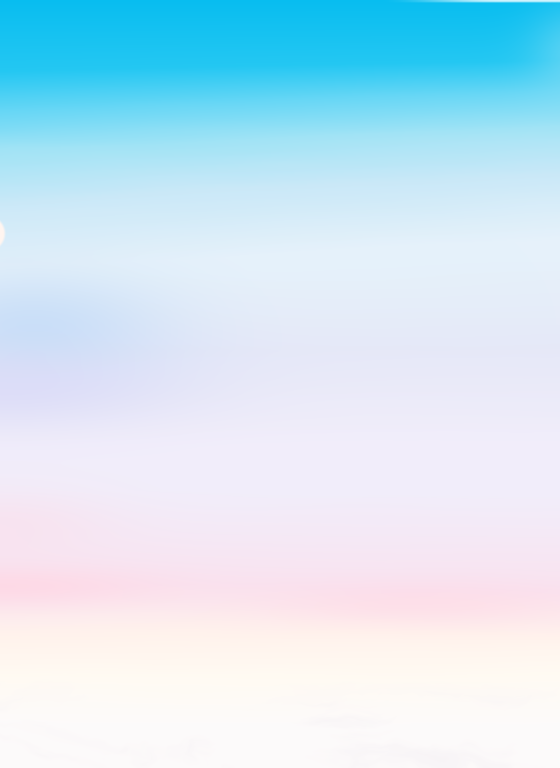
This background is drawn by a WebGL 1 fragment shader. Its source:

```glsl
precision highp float;
// Pastel sky: blue zenith fading through lavender and pink haze to pale clouds.

uniform vec2 u_resolution;

// Sky colours from the top down
const vec3 ZENITH = vec3(0.03, 0.74, 0.94);
const vec3 AZURE = vec3(0.14, 0.78, 0.95);
const vec3 CYAN = vec3(0.40, 0.84, 0.96);
const vec3 PALE_CYAN = vec3(0.63, 0.89, 0.96);
const vec3 ICE = vec3(0.79, 0.91, 0.97);
const vec3 MIST = vec3(0.90, 0.945, 0.98);
const vec3 LAVENDER = vec3(0.90, 0.91, 0.97);
const vec3 LILAC = vec3(0.945, 0.93, 0.98);
const vec3 ROSE = vec3(0.975, 0.89, 0.94);
const vec3 PEACH = vec3(1.0, 0.95, 0.925);
const vec3 CREAM = vec3(1.0, 0.98, 0.95);
const vec3 CLOUD = vec3(0.99, 0.98, 0.98);

// Accent colours
const vec3 HAZE_BLUE = vec3(0.76, 0.86, 0.97);
const vec3 HAZE_VIOLET = vec3(0.86, 0.85, 0.97);
const vec3 HAZE_PINK = vec3(1.0, 0.84, 0.89);
const vec3 CLOUD_SHADE = vec3(0.955, 0.94, 0.955);
const vec3 MOON = vec3(1.0, 0.96, 0.94);

// Moon, in units of canvas height measured from the top left
const vec2 MOON_CENTRE = vec2(-0.0165, 0.304);
const float MOON_RADIUS = 0.0218;

const float SKY_TILT = 0.035;
const float CLOUD_TOP = 0.885;

float hash(vec2 p) {
  vec3 q = fract(vec3(p.xyx) * 0.1031);
  q += dot(q, q.yzx + 33.33);
  return fract((q.x + q.y) * q.z);
}

float noise(vec2 p) {
  vec2 i = floor(p);
  vec2 f = fract(p);
  f = f * f * (3.0 - 2.0 * f);
  float low = mix(hash(i), hash(i + vec2(1.0, 0.0)), f.x);
  float high = mix(hash(i + vec2(0.0, 1.0)), hash(i + vec2(1.0)), f.x);
  return mix(low, high, f.y);
}

float fbm(vec2 p) {
  float sum = 0.0;
  float weight = 0.5;
  for (int i = 0; i < 5; i++) {
    sum += weight * noise(p);
    p = p * 2.03 + 17.1;
    weight *= 0.5;
  }
  return sum;
}

// Linear ramp between two depths
float ramp(float a, float b, float t) {
  return clamp((t - a) / (b - a), 0.0, 1.0);
}

vec3 skyGradient(float t) {
  vec3 c = mix(ZENITH, AZURE, ramp(0.0, 0.085, t));
  c = mix(c, CYAN, ramp(0.085, 0.13, t));
  c = mix(c, PALE_CYAN, ramp(0.13, 0.18, t));
  c = mix(c, ICE, ramp(0.18, 0.245, t));
  c = mix(c, MIST, ramp(0.245, 0.33, t));
  c = mix(c, LAVENDER, ramp(0.35, 0.46, t));
  c = mix(c, LILAC, ramp(0.46, 0.58, t));
  c = mix(c, ROSE, ramp(0.64, 0.765, t));
  c = mix(c, PEACH, ramp(0.765, 0.825, t));
  c = mix(c, CREAM, ramp(0.825, 0.88, t));
  return mix(c, CLOUD, ramp(0.88, 0.94, t));
}

// Soft elliptical glow
float glow(vec2 p, vec2 centre, vec2 size) {
  vec2 d = (p - centre) / size;
  return exp(-dot(d, d));
}

void main() {
  vec2 uv = gl_FragCoord.xy / u_resolution;
  vec2 p = vec2(uv.x, 1.0 - uv.y);
  float aspect = u_resolution.x / u_resolution.y;
  vec2 q = vec2(p.x * aspect, p.y);
  float pixel = 1.0 / u_resolution.y;

  // Tilted gradient with faint horizontal streaks
  float tilt = SKY_TILT * (p.x - 0.5) * smoothstep(0.0, 0.2, p.y) * (1.0 - smoothstep(0.3, 0.5, p.y));
  float streaks = (fbm(q * vec2(4.0, 32.0)) - 0.5) * 0.016 * smoothstep(0.08, 0.25, p.y);
  vec3 color = skyGradient(p.y + tilt + streaks);

  // Coloured haze
  color = mix(color, HAZE_BLUE, 0.8 * glow(p, vec2(0.06, 0.43), vec2(0.24, 0.075)));
  color = mix(color, HAZE_VIOLET, 0.7 * glow(p, vec2(0.0, 0.505), vec2(0.30, 0.05)));
  color = mix(color, HAZE_PINK, 0.35 * glow(p, vec2(0.0, 0.68), vec2(0.20, 0.045)));
  color = mix(color, HAZE_PINK, 0.75 * glow(p, vec2(0.0, 0.763), vec2(0.28, 0.026)));
  color = mix(color, HAZE_PINK, 0.5 * glow(p, vec2(0.75, 0.785), vec2(0.30, 0.030)));
  color = mix(color, PALE_CYAN, 0.45 * glow(p, vec2(1.03, 0.07), vec2(0.08, 0.06)));

  // Cloud bank
  float billow = fbm(q * vec2(7.0, 22.0) + 3.0 * fbm(q * 6.0));
  float bank = smoothstep(CLOUD_TOP, CLOUD_TOP + 0.06, p.y + 0.03 * (billow - 0.5));
  color = mix(color, CLOUD_SHADE, 0.65 * bank * smoothstep(0.42, 0.75, billow));

  // Moon cut by the left edge
  float moonDistance = length(q - MOON_CENTRE) - MOON_RADIUS;
  color = mix(color, MOON, 1.0 - smoothstep(-pixel, pixel + 0.002, moonDistance));

  // Bright sliver along the top right
  float sliver = smoothstep(0.68, 0.9, p.x) * (1.0 - smoothstep(0.001, 0.0045, p.y));
  gl_FragColor = vec4(mix(color, vec3(0.95, 0.99, 1.0), 0.85 * sliver), 1.0);
}
```
